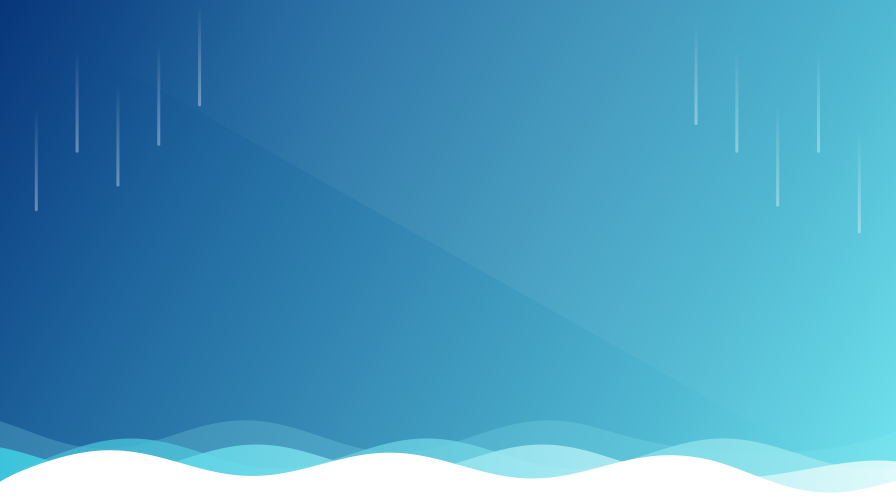
This background is drawn by a Shadertoy shader. Its source:

```glsl
// Blue-to-aqua diagonal gradient with fading light streaks and layered waves.
// Lengths are in canvas heights, origin at the lower left.

const vec3 NAVY  = vec3(0.03, 0.21, 0.48);
const vec3 STEEL = vec3(0.12, 0.40, 0.62);
const vec3 TEAL  = vec3(0.22, 0.56, 0.72);
const vec3 SKY   = vec3(0.31, 0.72, 0.82);
const vec3 AQUA  = vec3(0.45, 0.90, 0.94);
const vec3 WHITE = vec3(1.0);

const float TAU = 6.2831853;
const int STREAKS = 5;
const float STREAK_GAP = 0.081;

// Five evenly spaced colour stops along t
vec3 gradient(float t) {
    float s = clamp(t, 0.0, 1.0) * 4.0;
    vec3 c = mix(NAVY, STEEL, clamp(s, 0.0, 1.0));
    c = mix(c, TEAL, clamp(s - 1.0, 0.0, 1.0));
    c = mix(c, SKY, clamp(s - 2.0, 0.0, 1.0));
    return mix(c, AQUA, clamp(s - 3.0, 0.0, 1.0));
}

// Coverage of the region where d > 0, with a soft edge
float cover(float d, float px) {
    return clamp(d / px + 0.5, 0.0, 1.0);
}

// Wave height at x; stretch lengthens the last swell on the right
float wave(float x, float level, float amp, float crest, float period, float stretch) {
    float u = x - stretch * smoothstep(1.18, 1.76, x);
    return level + amp * cos(TAU * (u - crest) / period);
}

// Vertical streak, brightest at its foot and fading upward
float streak(vec2 p, vec2 foot, float len, float halfWidth, float px) {
    vec2 q = p - foot;
    float d = length(vec2(q.x, q.y - clamp(q.y, 0.0, len))) - halfWidth;
    return cover(-d, px) * clamp(1.0 - q.y / len, 0.0, 1.0);
}

// Row of streaks with the given foot heights
float streakRow(vec2 p, float left, float feet[STREAKS], float px) {
    float light = 0.0;
    for (int i = 0; i < STREAKS; i++) {
        vec2 foot = vec2(left + float(i) * STREAK_GAP, feet[i]);
        light = max(light, streak(p, foot, 0.2, 0.003, px));
    }
    return light;
}

void mainImage(out vec4 fragColor, in vec2 fragCoord) {
    vec2 uv = fragCoord / iResolution.xy;
    vec2 p = fragCoord / iResolution.y;
    float px = 1.0 / iResolution.y;

    // Gradient and the pale half above the diagonal
    vec3 color = gradient(0.75 * uv.x + 0.25 * (1.0 - uv.y));
    float veil = 0.05 * smoothstep(0.05, 0.45, uv.x) * smoothstep(1.0, 0.6, uv.x);
    color = mix(color, WHITE, veil * cover(uv.x + uv.y - 1.0, px));

    // Streaks on both sides
    float leftFeet[STREAKS] = float[STREAKS](0.584, 0.700, 0.633, 0.714, 0.792);
    float rightFeet[STREAKS] = float[STREAKS](0.755, 0.700, 0.593, 0.700, 0.540);
    float light = streakRow(p, 0.072, leftFeet, px) + streakRow(p, 1.381, rightFeet, px);
    color = mix(color, WHITE, 0.35 * light);

    // Wave heights, from back to front
    float shoreDip = exp(-p.x / 0.046);
    float back = wave(p.x, 0.134, 0.032, 0.486, 0.602, 0.208)
               + 0.019 * (1.0 - smoothstep(0.0, 0.35, p.x));
    float middle = wave(p.x, 0.100, 0.030, 0.259, 0.588, 0.0) - 0.028 * shoreDip;
    float near = wave(p.x, 0.090, 0.028, 0.509, 0.567, 0.104)
               - 0.032 * smoothstep(1.157, 1.778, p.x);
    float foam = wave(p.x, 0.0845 - 0.009 * p.x, 0.0243, 0.220, 0.556, 0.0)
               - 0.021 * shoreDip - 0.030 * smoothstep(1.39, 1.74, p.x);

    // Wave colours pale toward the right
    vec3 middleColor = mix(vec3(0.22, 0.72, 0.83), vec3(0.65, 0.93, 0.95), uv.x);
    vec3 nearColor = mix(vec3(0.24, 0.81, 0.89), vec3(0.92, 0.99, 0.99), uv.x);
    color = mix(color, vec3(0.55, 0.92, 0.94), 0.22 * cover(back - p.y, px));
    color = mix(color, middleColor, 0.80 * cover(middle - p.y, px));
    color = mix(color, nearColor, 0.85 * cover(near - p.y, px));
    color = mix(color, WHITE, cover(foam - p.y, px));

    fragColor = vec4(color, 1.0);
}
```
